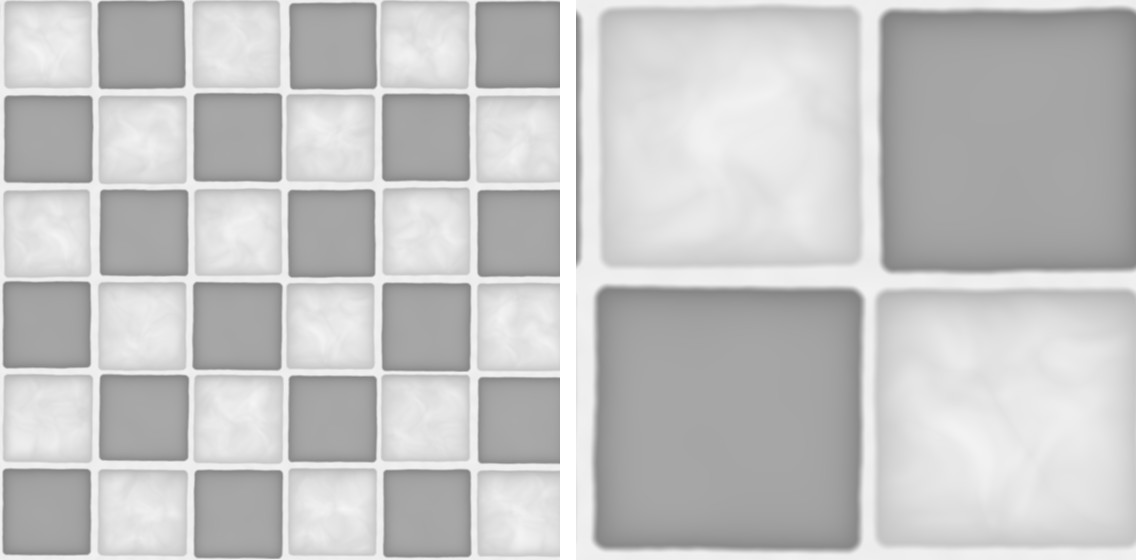
Left: the whole. Right: its middle third, enlarged.
Write a Shadertoy shader that draws this pattern.

```glsl
// Checkerboard of grey and cloudy white glazed tiles with soft, uneven pale grout.

const vec2  TILES        = vec2(5.925, 5.99);    // repeats across and down
const vec2  GRID_SHIFT   = vec2(0.0016, 0.001);  // first joint, canvas units
const float HALF_SIZE    = 0.464;   // half a tile, in units of one repeat
const float CORNER       = 0.045;   // corner radius
const float EDGE_SOFT    = 0.017;   // blur between tile and grout
const float SHIFT_JITTER = 0.016;   // random placement
const float SIZE_JITTER  = 0.007;   // random size
const float TURN_JITTER  = 0.012;   // random rotation, radians
const float EDGE_WOBBLE  = 0.010;   // hand-made unevenness of the outline
const float GREY_RIM_W   = 0.050;   // falloff width of the grey tile's rim
const float WHITE_RIM_W  = 0.068;   // falloff width of the white tile's rim
const float GREY_CORE    = 0.650;
const float GREY_RIM     = 0.505;
const float WHITE_CORE   = 0.912;
const float WHITE_RIM    = 0.765;
const float TOP_SHADE    = 0.075;   // extra shade below the upper edge
const float CLOUD_DEPTH  = 0.085;
const float GROUT        = 0.935;

vec2 hash2(vec2 p) {
    vec3 q = fract(vec3(p.xyx) * vec3(0.1031, 0.1030, 0.0973));
    q += dot(q, q.yzx + 33.33);
    return fract((q.xx + q.yz) * q.zy);
}

float gradientDot(vec2 cell, vec2 offset) {
    return dot(hash2(cell) * 2.0 - 1.0, offset);
}

float gradientNoise(vec2 p) {
    vec2 i = floor(p), f = fract(p);
    vec2 u = f * f * f * (f * (f * 6.0 - 15.0) + 10.0);
    vec2 o = vec2(0.0, 1.0);
    return mix(mix(gradientDot(i, f), gradientDot(i + o.yx, f - o.yx), u.x),
               mix(gradientDot(i + o, f - o), gradientDot(i + 1.0, f - 1.0), u.x), u.y);
}

float fbm(vec2 p) {
    float sum = 0.0, amp = 1.0;
    for (int i = 0; i < 3; i++) {
        sum += amp * gradientNoise(p);
        p = p * 2.03 + 17.3;
        amp *= 0.5;
    }
    return sum;
}

float roundedBox(vec2 p, vec2 halfSize, float radius) {
    vec2 q = abs(p) - halfSize + radius;
    return length(max(q, 0.0)) + min(max(q.x, q.y), 0.0) - radius;
}

// 0 at the tile's sides, rising smoothly to 1 in its middle.
float rimProfile(vec2 inset, float width) {
    vec2 rise = 1.0 - exp(-inset / width);
    return rise.x * rise.y;
}

float greyGlaze(vec2 p, vec2 inset, float topShade) {
    float tone = mix(GREY_RIM, GREY_CORE, rimProfile(inset, GREY_RIM_W));
    return tone - 0.3 * TOP_SHADE * topShade + 0.012 * gradientNoise(p * 3.0);
}

float whiteGlaze(vec2 p, vec2 inset, float topShade, vec2 seed) {
    // Warped clouds with faint creases, strongest in the middle.
    vec2 q = p * 3.2 + seed;
    q += 0.7 * vec2(gradientNoise(q + 5.2), gradientNoise(q + 11.7));
    float cloud = fbm(q);
    float crease = exp(-14.0 * abs(gradientNoise(q * 0.9 + 31.0)));
    float core = rimProfile(inset, WHITE_RIM_W);
    float tone = mix(WHITE_RIM, WHITE_CORE, core) - TOP_SHADE * topShade;
    return tone + core * (CLOUD_DEPTH * cloud - 0.015 * crease);
}

void mainImage(out vec4 fragColor, in vec2 fragCoord) {
    vec2 grid = (fragCoord / iResolution.xy - GRID_SHIFT) * TILES;
    vec2 cell = floor(grid);
    vec2 place = hash2(cell + 41.0) - 0.5;
    vec2 vary = hash2(cell + 97.0) - 0.5;

    // Tile coordinates with a small random shift, turn and wobble.
    vec2 p = fract(grid) - 0.5 - 2.0 * SHIFT_JITTER * place;
    float turn = 2.0 * TURN_JITTER * vary.x;
    p += turn * vec2(-p.y, p.x);
    vec2 wobble = vec2(gradientNoise(grid * 4.0), gradientNoise(grid * 4.0 + 53.0));
    wobble += 0.35 * vec2(gradientNoise(grid * 17.0), gradientNoise(grid * 17.0 + 71.0));
    p += EDGE_WOBBLE * wobble;

    // Outline and inset from the sides.
    vec2 halfSize = vec2(HALF_SIZE) + 2.0 * SIZE_JITTER * vary;
    float dist = roundedBox(p, halfSize, CORNER);
    vec2 inset = max(halfSize - abs(p), 0.0);
    float topShade = exp(-max(halfSize.y - p.y, 0.0) / 0.07);

    // Alternate glazes; each tile gets a slight change of tone.
    bool isGrey = mod(cell.x + cell.y, 2.0) < 0.5;
    float tile = isGrey ? greyGlaze(grid, inset, topShade)
                        : whiteGlaze(p, inset, topShade, 40.0 + 9.0 * hash2(cell + 7.0));
    tile += 0.012 * place.x;

    float grout = GROUT + 0.025 * gradientNoise(grid * 9.0);
    float soft = max(EDGE_SOFT, TILES.y / iResolution.y);
    float cover = 1.0 - smoothstep(-soft, soft, dist);
    fragColor = vec4(vec3(clamp(mix(grout, tile, cover), 0.0, 1.0)), 1.0);
}
```
